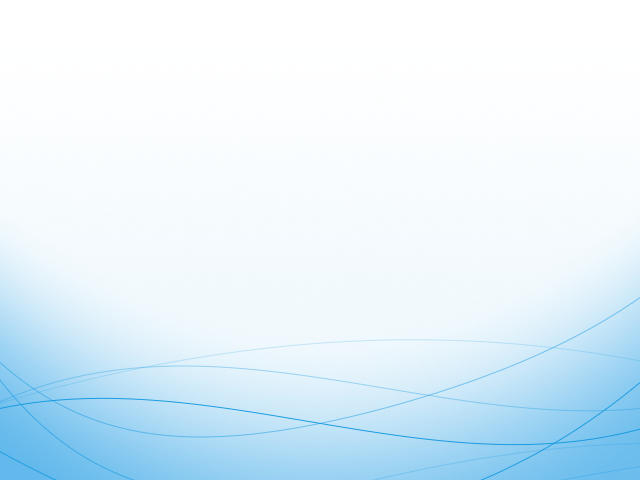
Write a Shadertoy shader that draws this background.

```glsl
// Pale sky gradient with a blue glow rising along the lower corners, crossed by thin flowing curves.

#define SKY_TOP     vec3(1.0, 1.0, 1.0)
#define SKY_LOW     vec3(0.945, 0.976, 0.992)
#define GLOW_BLUE   vec3(0.385, 0.725, 0.925)
#define LINE_BLUE   vec3(0.08, 0.60, 0.88)
#define GLOW_BASE   0.27    // height of the glow's edge at mid canvas
#define GLOW_RISE   0.27    // extra height of that edge at both sides
#define GLOW_DEPTH  0.50    // depth below the edge where the glow is full
#define LINE_WIDTH  0.0021  // as a share of the canvas height
#define GRAIN       0.006
#define CURVES      9

// Heights of each curve at x = 0, 1/3, 2/3 and 1
const vec4 KNOTS[CURVES] = vec4[CURVES](
    vec4( 0.149,  0.153,  0.085,  0.106),
    vec4( 0.245,  0.090,  0.175,  0.380),
    vec4( 0.163,  0.236,  0.177,  0.149),
    vec4( 0.160,  0.260,  0.292,  0.248),
    vec4( 0.208, -0.035, -0.042, -0.042),
    vec4( 0.059, -0.128, -0.215, -0.215),
    vec4(-0.111, -0.111, -0.042,  0.203),
    vec4(-0.250, -0.094,  0.024,  0.076),
    vec4(-0.390, -0.198, -0.062,  0.028));

// Quartic bend and opacity of each curve
const vec2 STYLE[CURVES] = vec2[CURVES](
    vec2(0.0, 0.95), vec2(0.014, 0.50), vec2(0.0, 0.36),
    vec2(0.0, 0.20), vec2(0.021, 0.60), vec2(0.0, 0.85),
    vec2(0.0, 0.90), vec2(0.0, 0.25), vec2(0.0, 0.30));

float hash(vec2 p) {
    return fract(sin(dot(p, vec2(12.9898, 78.233))) * 43758.5453);
}

// Cubic through four evenly spaced knots, plus a bend that is zero at each knot
float curveHeight(float x, vec4 knots, float bend) {
    float s = 3.0 * x;
    float a = s - 1.0, b = s - 2.0, c = s - 3.0;
    vec4 weights = vec4(-a * b * c / 6.0, s * b * c / 2.0,
                        -s * a * c / 2.0, s * a * b / 6.0);
    return dot(weights, knots) + bend * s * a * b * c;
}

// Antialiased coverage of the zero line of a field
float lineCoverage(float field) {
    float slope = length(vec2(dFdx(field), dFdy(field)));
    float distancePx = abs(field) / max(slope, 1e-6);
    float widthPx = LINE_WIDTH * iResolution.y;
    return clamp(0.5 * widthPx + 0.5 - distancePx, 0.0, min(widthPx, 1.0));
}

vec3 background(vec2 uv) {
    vec3 sky = mix(SKY_TOP, SKY_LOW, 1.0 - smoothstep(0.28, 0.98, uv.y));

    // The glow lies below a shallow bowl
    float side = 2.0 * uv.x - 1.0;
    float depth = GLOW_BASE + GLOW_RISE * side * side - uv.y;
    float glow = smoothstep(-0.05, GLOW_DEPTH, depth);
    glow *= 1.0 - 0.07 * smoothstep(0.5, 1.0, uv.x);
    return mix(sky, GLOW_BLUE, glow);
}

void mainImage(out vec4 fragColor, in vec2 fragCoord) {
    vec2 uv = fragCoord / iResolution.xy;
    vec3 color = background(uv);

    // Fine grain, weakest in the white top
    float grain = hash(floor(uv * vec2(512.0, 384.0))) - 0.5;
    color += GRAIN * grain * (1.0 - smoothstep(0.6, 0.95, uv.y));

    // Flowing curves
    for (int i = 0; i < CURVES; i++) {
        float field = uv.y - curveHeight(uv.x, KNOTS[i], STYLE[i].x);
        color = mix(color, LINE_BLUE, STYLE[i].y * lineCoverage(field));
    }

    fragColor = vec4(clamp(color, 0.0, 1.0), 1.0);
}
```
